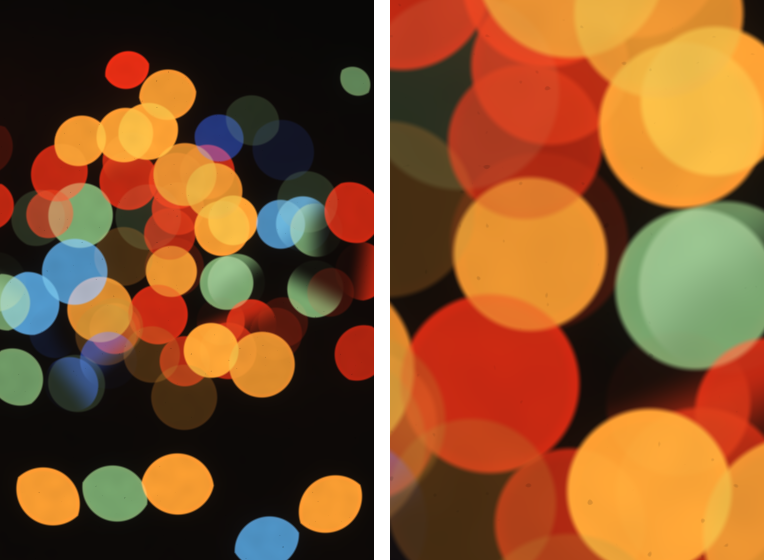
Left, the full canvas; right, a detail of the centre.
Write a WebGL 1 fragment shader that draws this background.

```glsl
precision highp float;
uniform vec2 u_resolution;

const float CLUSTER_COUNT = 64.0;
const float GOLDEN_ANGLE = 2.39996;

vec2 hash2(vec2 p) {
  vec2 k = vec2(dot(p, vec2(127.1, 311.7)), dot(p, vec2(269.5, 183.3)));
  return fract(sin(k) * 43758.5);
}

float gradientDot(vec2 cell, vec2 corner, vec2 f) {
  return dot(hash2(cell + corner) * 2.0 - 1.0, f - corner);
}

float gradientNoise(vec2 p) {
  vec2 cell = floor(p);
  vec2 f = fract(p);
  vec2 u = f * f * (3.0 - 2.0 * f);
  float low = mix(gradientDot(cell, vec2(0.0), f), gradientDot(cell, vec2(1.0, 0.0), f), u.x);
  float high = mix(gradientDot(cell, vec2(0.0, 1.0), f), gradientDot(cell, vec2(1.0), f), u.x);
  return mix(low, high, u.y);
}

vec3 lampColor(float pick) {
  vec3 color = vec3(0.96, 0.60, 0.18);
  color = mix(color, vec3(0.74, 0.13, 0.05), step(0.26, pick));
  color = mix(color, vec3(0.44, 0.63, 0.41), step(0.63, pick));
  color = mix(color, vec3(0.28, 0.56, 0.76), step(0.83, pick));
  return mix(color, vec3(0.10, 0.20, 0.50), step(0.895, pick));
}

// Disc narrowed to a lens along the radial direction, away from the optical axis
float lensDistance(vec2 p, vec2 center, float radius, vec2 axis) {
  vec2 radial = center - axis;
  float reach = length(radial);
  vec2 shift = radial / max(reach, 0.001) * radius * 0.26 * smoothstep(0.25, 0.75, reach);
  vec2 q = p - center;
  return max(length(q - shift), length(q + shift)) - radius;
}

// Translucent light: bright discs hide part of what lies below them
vec3 layLight(vec3 below, vec3 light) {
  float peak = max(light.r, max(light.g, light.b));
  return light + below * (1.0 - light) * (1.0 - 0.45 * peak);
}

vec3 addDisc(vec3 below, vec2 p, vec2 center, float radius, vec3 color, vec2 axis, float shade, float angle) {
  float d = lensDistance(p, center, radius, axis);
  float body = smoothstep(0.0035, -0.0035, d);
  float rim = smoothstep(-0.014, -0.003, d);

  // Partial shadow across the disc
  float across = dot(p - center, vec2(cos(angle), sin(angle))) / radius;
  float lit = mix(1.0, smoothstep(-0.5, 0.6, across), shade);
  vec3 halo = color * 0.035 * lit * exp(-max(d, 0.0) * 45.0);
  vec3 light = min(color * lit * (1.0 + vec3(0.06, 0.0, 0.0) * rim), vec3(1.0));
  return mix(below + halo * (1.0 - below), layLight(below, light), body);
}

vec3 backdrop(vec2 p) {
  float haze = 0.5 + 0.5 * gradientNoise(p * 3.0);
  vec2 warmOffset = (p - vec2(0.15, 1.22)) * vec2(2.2, 4.5);
  float warm = exp(-dot(warmOffset, warmOffset));
  vec3 color = vec3(0.030, 0.028, 0.024) + vec3(0.035, 0.012, 0.006) * haze * smoothstep(1.45, 0.8, p.y);
  return color + vec3(0.10, 0.025, 0.012) * warm * haze;
}

void main() {
  vec2 p = gl_FragCoord.xy / u_resolution.x;
  vec2 axis = 0.5 * u_resolution / u_resolution.x;
  vec3 color = backdrop(p);

  // Dense cluster spread along a jittered spiral
  for (float i = 0.0; i < CLUSTER_COUNT; i++) {
    vec2 jitter = hash2(vec2(i, 1.0));
    vec2 look = hash2(vec2(i, 5.0));
    vec2 cut = hash2(vec2(i, 9.0));
    float turn = i * GOLDEN_ANGLE;
    float spread = sqrt((i + 0.5) / CLUSTER_COUNT);
    vec2 center = vec2(0.44, 0.81) + vec2(0.56, 0.40) * spread * vec2(cos(turn), sin(turn));
    center += (jitter - 0.5) * 0.14;
    float strength = mix(0.24, mix(0.78, 1.05, look.x), step(0.20, look.x));
    vec3 lamp = lampColor(fract(i * 0.7549)) * strength;
    float shade = 0.94 * step(0.68, cut.x);
    color = addDisc(color, p, center, mix(0.064, 0.089, look.y), lamp, axis, shade, cut.y * 6.283);
  }

  // Large lone lamps along the bottom, alternating warm and cool
  for (float i = 0.0; i < 5.0; i++) {
    vec2 jitter = hash2(vec2(i, 21.0)) - 0.5;
    float cool = mod(i, 2.0);
    vec2 center = vec2(0.12 + 0.19 * i, 0.19 - 0.045 * i * cool) + jitter * vec2(0.05, 0.09);
    float pick = mix(0.1, 0.61 + 0.08 * i, cool);
    color = addDisc(color, p, center, 0.098 - 0.005 * cool, lampColor(pick), axis, 0.0, 0.0);
  }

  // Small distant lamps near the top
  for (float i = 0.0; i < 2.0; i++) {
    vec2 center = vec2(0.34 + 0.61 * i, 1.31 - 0.03 * i);
    vec3 lamp = lampColor(0.45 + 0.25 * i) * mix(1.2, 0.8, i);
    color = addDisc(color, p, center, 0.062 - 0.014 * i, lamp, axis, 0.0, 0.0);
  }

  // Faint mottling and dust on the lens
  float mottle = 1.0 + 0.05 * gradientNoise(p * 24.0);
  float dust = 1.0 - 0.12 * smoothstep(0.42, 0.6, gradientNoise(p * 130.0));
  gl_FragColor = vec4(color * mottle * dust, 1.0);
}
```
